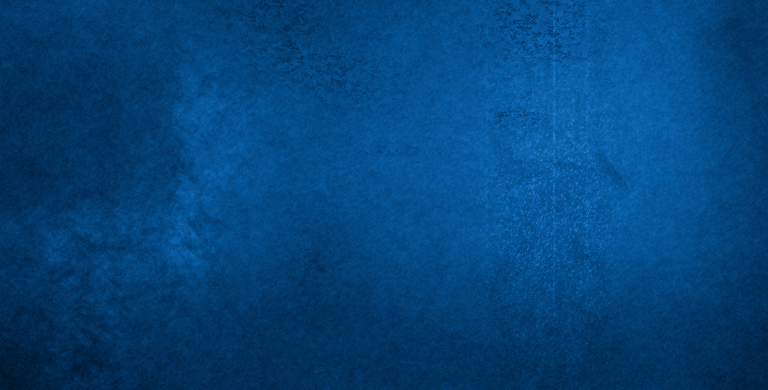
This texture is drawn by a Shadertoy shader. Its source:

```glsl
vec2 hash2(vec2 p) {
    vec3 q = fract(p.xyx * vec3(0.1031, 0.1030, 0.0973));
    q += dot(q, q.yzx + 33.33);
    return fract((q.xx + q.yz) * q.zy);
}

// Distance to the nearest jittered point, and that point's random value
vec2 cells(vec2 p) {
    vec2 id = floor(p), f = fract(p);
    vec2 nearest = vec2(2.0, 0.0);
    for (int y = -1; y <= 1; y++)
    for (int x = -1; x <= 1; x++) {
        vec2 o = vec2(x, y), h = hash2(id + o + 100.0);
        float d = length(o + h - f);
        if (d < nearest.x) nearest = vec2(d, fract(h.x * 7.3 + h.y * 3.7));
    }
    return nearest;
}

// Layered cellular blotches, roughly -1 to 1
float blotches(vec2 p) {
    float sum = 0.0, amp = 1.3;
    for (int i = 0; i < 5; i++) {
        p += 0.22 * sin(p.yx * 2.3 + float(i) * 1.9);
        sum += amp * (0.47 - cells(p).x);
        p = mat2(0.8, 0.6, -0.6, 0.8) * p * 1.9 + 5.7;
        amp *= 0.74;
    }
    return sum;
}

float blob(vec2 uv, vec2 center, vec2 radius) {
    vec2 d = (uv - center) / radius;
    return exp(-dot(d, d));
}

// Soft thin vertical scratch
float scratch(float x, float at, float width) {
    return exp(-pow((x - at) / width, 2.0));
}

void mainImage(out vec4 fragColor, in vec2 fragCoord) {
    vec2 uv = fragCoord / iResolution.xy;
    vec2 p = fragCoord / iResolution.y;
    float broad = blotches(p * 4.0 + 3.0);
    float mottle = blotches(p * 11.0 + vec2(11.0, 4.0));
    float fine = blotches(p * vec2(30.0, 38.0) + vec2(2.0, 17.0));
    vec2 w = uv + 0.012 * vec2(mottle, broad);

    // Broad light and shade
    float v = 0.474;
    v += 0.155 * blob(uv, vec2(0.74, 0.72), vec2(0.17, 0.42));
    v += 0.075 * blob(uv, vec2(0.52, 0.62), vec2(0.20, 0.35));
    v += 0.06 * blob(uv, vec2(0.29, 0.58), vec2(0.09, 0.25));
    v += 0.06 * blob(uv, vec2(0.88, 0.60), vec2(0.10, 0.38));
    v -= 0.13 * smoothstep(0.42, 0.0, uv.y);
    v -= 0.11 * blob(uv, vec2(0.0, 0.0), vec2(0.20, 0.38));
    v -= 0.075 * blob(uv, vec2(0.0, 0.65), vec2(0.10, 0.50));
    v -= 0.06 * blob(uv, vec2(0.41, 0.30), vec2(0.09, 0.16));
    v -= 0.05 * blob(uv, vec2(0.36, 1.0), vec2(0.16, 0.16));
    v -= 0.09 * smoothstep(0.86, 1.02, uv.x);
    v -= 0.05 * blob(uv, vec2(0.95, 0.92), vec2(0.05, 0.12));

    // Dark panel on the left with a ragged right side
    v -= 0.075 * smoothstep(0.240, 0.224, w.x) * smoothstep(0.42, 0.50, w.y)
               * smoothstep(1.0, 0.75, w.y);

    // Pale worn patches
    float worn = blob(uv, vec2(0.245, 0.40), vec2(0.035, 0.14))
               + 0.8 * blob(uv, vec2(0.12, 0.38), vec2(0.09, 0.13))
               + 0.6 * blob(uv, vec2(0.28, 0.68), vec2(0.06, 0.15))
               + 0.7 * blob(uv, vec2(0.12, 0.10), vec2(0.06, 0.15));
    v += worn * (0.03 + 0.08 * mottle + 0.045 * fine);

    // Plaster mottling and brushed grain
    float leftSide = smoothstep(0.45, 0.15, uv.x);
    v += 0.022 * broad + (0.020 + 0.018 * leftSide) * mottle + 0.030 * fine;
    vec2 brushed = mat2(0.88, 0.47, -0.47, 0.88) * p;
    v += 0.060 * (cells(brushed * vec2(120.0, 75.0) + fine * 0.8).x - 0.48);
    v += 0.060 * (cells(p * 210.0).y - 0.5);

    // Dark crinkled flaking, in clusters
    float flaking = 0.8 * blob(uv, vec2(0.36, 0.96), vec2(0.07, 0.10))
                  + 0.65 * blob(uv, vec2(0.46, 0.79), vec2(0.09, 0.08))
                  + 0.5 * blob(uv, vec2(0.39, 0.84), vec2(0.06, 0.05))
                  + 1.1 * blob(uv, vec2(0.515, 0.615), vec2(0.035, 0.012))
                  + 1.3 * blob(uv, vec2(0.70, 0.93), vec2(0.08, 0.13))
                  + 1.2 * blob(uv, vec2(0.67, 0.70), vec2(0.04, 0.025))
                  + 0.5 * blob(uv, vec2(0.41, 0.33), vec2(0.05, 0.10));
    vec2 flake = cells(p * vec2(62.0, 88.0) + 1.1 * vec2(fine, mottle));
    float chips = smoothstep(0.65, 0.10, flake.x)
                * smoothstep(0.25, 0.85, flake.y + 0.5 * mottle + 0.2 * fine);
    v -= min(flaking, 1.2) * (0.18 * chips + 0.02 * max(-fine, 0.0));

    // Pale dust over the bright column
    float column = smoothstep(0.59, 0.68, uv.x) * smoothstep(0.85, 0.76, uv.x);
    float dusty = column * (0.3 + 0.7 * blob(uv, vec2(0.73, 0.44), vec2(0.20, 0.27)));
    vec2 dust = cells(p * vec2(180.0, 150.0) + 0.6 * fine);
    float powder = smoothstep(0.70, 0.10, dust.x) * dust.y * dust.y;
    v += dusty * (0.22 * powder - 0.028 + 0.03 * mottle);

    // Vertical scratches, broken along their length
    float broken = smoothstep(-0.5, 0.9, sin(uv.y * 41.0 + 2.0 * sin(uv.y * 97.0)) + 0.5 * fine);
    float tall = smoothstep(0.12, 0.32, uv.y);
    v += tall * (0.4 + 0.6 * broken) * 0.13 * scratch(uv.x, 0.7215, 0.0011);
    v += tall * broken * 0.05 * scratch(uv.x, 0.634, 0.0014);
    v += tall * broken * 0.05 * scratch(uv.x, 0.765, 0.0020);
    v += tall * 0.006 * column * sin(uv.x * 190.0 + sin(uv.x * 83.0));

    // Horizontal ledge and a slanted, one-sided crease
    float ledge = w.y - 0.583 - 0.008 * sin(uv.x * 38.0);
    v -= 0.05 * smoothstep(0.004, -0.002, ledge) * exp(min(ledge, 0.0) * 35.0)
              * smoothstep(0.64, 0.68, uv.x) * smoothstep(0.80, 0.76, uv.x);
    float crease = uv.x - 0.786 - 0.36 * (0.605 - uv.y);
    float span = smoothstep(0.50, 0.53, uv.y) * smoothstep(0.62, 0.59, uv.y);
    v -= 0.10 * span * smoothstep(0.003, -0.001, crease) * exp(min(crease, 0.0) * 75.0);

    // Blue ramp
    v = clamp(v, 0.12, 0.85);
    fragColor = vec4(0.10 * v * v * v + 0.25 * max(v - 0.62, 0.0), v * (0.475 + 0.15 * v), v, 1.0);
}
```
